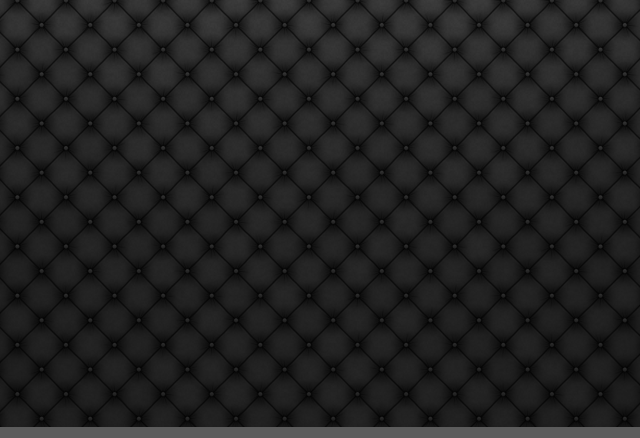
A Shadertoy shader for this texture:

```glsl
const vec2 REPEATS = vec2(13.17, 8.9);         // button spacings across and down
const vec2 FIRST_BUTTON = vec2(0.0651, 0.9427); // canvas position of one button
const float BAND_HEIGHT = 0.025;
const float BUTTON_RADIUS = 0.046;
const float SEAM_HALF_WIDTH = 0.009;
const float SEAM_WAVE = 0.012;
const float PLEAT_REACH = 0.31;
const float PLEAT_DEPTH = 0.38;
const float GRAIN_AMOUNT = 0.07;
const float PAD_VARIATION = 0.07;
const vec3 BAND_COLOR = vec3(0.36);
const vec3 LEATHER_LOW = vec3(0.136);
const vec3 LEATHER_HIGH = vec3(0.225);
const vec3 BUTTON_COLOR = vec3(0.155);
const float TAU = 6.28319;

float hash(vec2 p) {
    vec3 q = fract(p.xyx * vec3(0.1031, 0.1030, 0.0973));
    q += dot(q, q.yzx + 33.33);
    return fract((q.x + q.y) * q.z);
}

float noise(vec2 p) {
    vec2 i = floor(p), f = fract(p);
    f = f * f * (3.0 - 2.0 * f);
    return mix(mix(hash(i), hash(i + vec2(1, 0)), f.x),
               mix(hash(i + vec2(0, 1)), hash(i + vec2(1, 1)), f.x), f.y);
}

// Radial creases around a button, seeded so that each one differs
float pleats(vec2 offset, vec2 id) {
    float r = length(offset);
    float angle = atan(offset.y, offset.x);
    float seed = TAU * hash(id + 40.0);
    float crease = 0.5 + 0.3 * sin(angle * 17.0 + seed + r * 6.0)
                       + 0.2 * sin(angle * 11.0 - seed * 2.0);
    float reach = PLEAT_REACH * (0.75 + 0.25 * sin(angle * 5.0 + seed));
    float fade = 1.0 - smoothstep(0.04, reach, r);
    return crease * crease * fade;
}

void mainImage(out vec4 fragColor, in vec2 fragCoord) {
    vec2 uv = fragCoord / iResolution.xy;
    vec2 cell = (uv - FIRST_BUTTON) * REPEATS;
    float pixel = REPEATS.y / iResolution.y;

    // Diagonal lattice: buttons on integers, seams on integer lines
    vec2 lattice = vec2(cell.x + cell.y, cell.x - cell.y);
    vec2 buttonId = round(lattice);
    vec2 local = lattice - buttonId;
    vec2 offset = 0.5 * vec2(local.x + local.y, local.x - local.y);
    float r = length(offset);

    // Padded diamonds under a light from above
    vec2 g = fract(lattice);
    float dome = 16.0 * g.x * (1.0 - g.x) * g.y * (1.0 - g.y);
    float shade = mix(0.62, 1.0, pow(dome, 0.45));
    shade *= mix(0.55, 1.0, smoothstep(0.0, 0.36, r));
    shade *= 1.0 + PAD_VARIATION * (hash(floor(lattice) + 90.0) - 0.5);
    vec3 color = mix(LEATHER_LOW, LEATHER_HIGH, pow(uv.y, 2.2));
    color *= 1.0 - 0.35 * pow(abs(uv.x - 0.5), 2.0);

    // Leather grain and soft wear
    float grain = 0.6 * noise(cell * 34.0) + 0.4 * noise(cell * vec2(9.0, 14.0));
    shade *= 1.0 + GRAIN_AMOUNT * (grain - 0.5) * 2.0;
    shade *= 1.0 - PLEAT_DEPTH * pleats(offset, buttonId);

    // Stitched seams: a dark groove with a lit lower lip
    vec2 wave = SEAM_WAVE * (vec2(noise(cell * 6.0), noise(cell * 6.0 + 50.0)) - 0.5);
    vec2 above = vec2(local.x, -local.y) * 0.7071 + wave;
    vec2 groove = 1.0 - smoothstep(SEAM_HALF_WIDTH - 0.5 * pixel,
                                   SEAM_HALF_WIDTH + pixel, abs(above));
    vec2 lip = 1.0 - smoothstep(0.0, 0.018 + 0.5 * pixel, abs(above + 0.03));
    shade *= 1.0 + 0.10 * max(lip.x, lip.y) * smoothstep(0.08, 0.25, r);
    shade *= 1.0 - 0.5 * max(groove.x, groove.y);
    color *= shade;

    // Buttons: shadowed rim, then a cap brighter toward its top
    float rim = 1.0 - smoothstep(BUTTON_RADIUS, BUTTON_RADIUS + 0.05, r);
    float cap = 1.0 - smoothstep(BUTTON_RADIUS - pixel, BUTTON_RADIUS + 0.5 * pixel, r);
    color *= 1.0 - 0.4 * rim;
    vec3 capColor = BUTTON_COLOR * mix(0.85, 1.2, uv.y);
    capColor *= 1.0 + 0.3 * offset.y / BUTTON_RADIUS;
    color = mix(color, capColor, cap);

    // Plain band along the foot
    float edge = 0.5 / iResolution.y;
    float band = 1.0 - smoothstep(BAND_HEIGHT - edge, BAND_HEIGHT + edge, uv.y);
    fragColor = vec4(mix(color, BAND_COLOR, band), 1.0);
}
```
